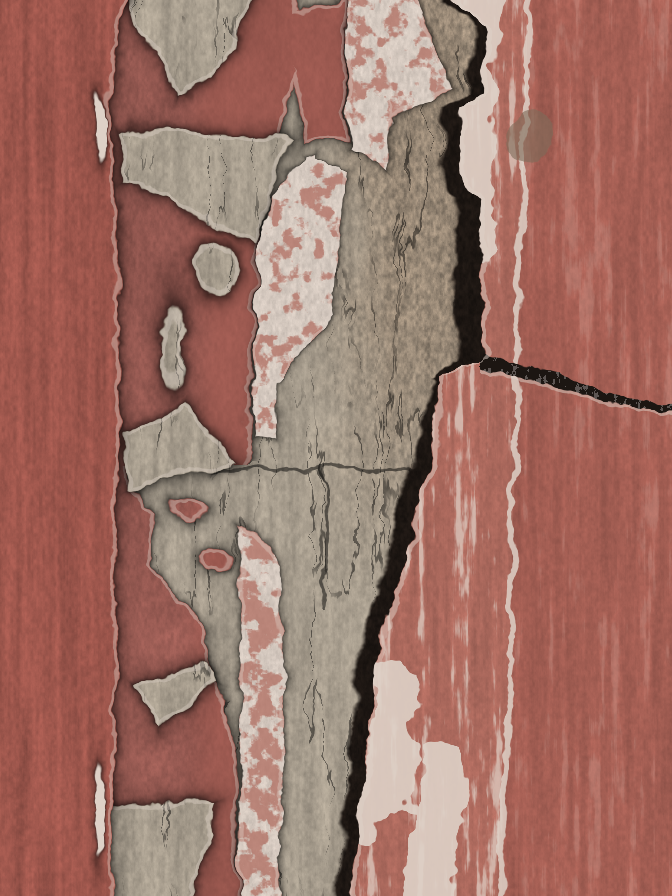
A WebGL 1 fragment shader for this texture:

```glsl
precision highp float;
uniform vec2 u_resolution;

const vec2 PANEL = vec2(5.76, 7.68);
const vec3 RED = vec3(.62, .34, .3);
const vec3 ROSE = vec3(.69, .43, .38);
const vec3 OLD_RED = vec3(.57, .34, .31);
const vec3 WOOD = vec3(.65, .61, .55);
const vec3 BARK = vec3(.49, .42, .35);
const vec3 CREAM = vec3(.87, .82, .78);
const vec3 DARK = vec3(.11, .085, .07);
const float RAGGED = .14;
const float SHADOW = .6;
float soft;

float hash(vec2 p) { return fract(sin(dot(p, vec2(127.1, 311.7))) * 43758.5); }

float noise(vec2 p) {
  vec2 i = floor(p), f = fract(p);
  f *= f * (3. - 2. * f);
  return mix(mix(hash(i), hash(i + vec2(1, 0)), f.x),
             mix(hash(i + vec2(0, 1)), hash(i + 1.), f.x), f.y);
}

float fbm(vec2 p) {
  float sum = 0., amp = .53;
  for (int i = 0; i < 4; i++) {
    sum += amp * noise(p);
    p = p * 2.03 + 17.3;
    amp *= .5;
  }
  return sum;
}

// Piecewise linear x along y
float path(float y, vec4 ys, vec4 xs) {
  vec3 t = clamp((y - ys.xyz) / (ys.yzw - ys.xyz), 0., 1.);
  return xs.x + dot(t, xs.yzw - xs.xyz);
}

float side(vec2 p, vec2 a, vec2 b) {
  vec2 e = normalize(b - a);
  return dot(p - a, vec2(e.y, -e.x));
}

// Convex quad with clockwise corners, y pointing down
float quad(vec2 p, vec4 ab, vec4 cd) {
  return max(max(side(p, ab.xy, ab.zw), side(p, ab.zw, cd.xy)),
             max(side(p, cd.xy, cd.zw), side(p, cd.zw, ab.xy)));
}

float oval(vec2 p, vec2 c, vec2 r) { return (length((p - c) / r) - 1.) * min(r.x, r.y); }
float fill(float d) { return 1. - smoothstep(-soft, soft, d); }
float line(float d, float w) { return 1. - smoothstep(w, w + 2. * soft, abs(d)); }

// Raised layer with a shadow around it and a pale rim
vec3 lay(vec3 base, vec3 top, float d, float depth) {
  base *= 1. - SHADOW * exp(-max(d, 0.) / depth);
  return mix(base, mix(top, CREAM, .4 * line(d + .02, .008)), fill(d));
}

void main() {
  vec2 uv = gl_FragCoord.xy / u_resolution;
  vec2 p = vec2(uv.x, 1. - uv.y) * PANEL;
  soft = .7 * PANEL.x / u_resolution.x;
  vec2 q = p + RAGGED * (vec2(fbm(p * 5.), fbm(p * 5. + 40.)) - .5);
  float y = q.y;
  float fine = fbm(p * vec2(40, 22));
  float blotch = fbm(p * vec2(3, 2) + 9.);
  float streak = fbm(p * vec2(18, .9) + 31.);

  // Bare wood, browner on its right flank
  vec3 wood = WOOD * (.74 + .3 * fbm(p * vec2(15, 1.3)) + .24 * fine);
  float rough = smoothstep(2.7, 3.8, p.x + .5 * blotch) * (1. - smoothstep(2.5, 5.5, y));
  wood = mix(wood, BARK * (.6 + fine), .6 * rough);
  wood *= 1. - .45 * line(fbm(q * vec2(7, .7)) - .48, .006) * smoothstep(.35, .6, blotch);
  float split = line(y - 4.02, .008) + line(q.x - 2.78, .008) * step(4., y) * step(y, 5.2);
  vec3 col = wood * (1. - .5 * min(split, 1.));

  // Old red coat
  float edge = y < 3.98 ? path(y, vec4(.6, 1.3, 2.1, 3.98), vec4(2.55, 2.35, 2.22, 2.12))
    : y < 5.4 ? path(y, vec4(4.1, 4.45, 4.85, 5.4), vec4(1.08, 1.32, 1.28, 1.78))
    : path(y, vec4(5.4, 5.8, 6.4, 7.68), vec4(1.78, 1.83, 2.02, 2.06));
  vec3 coat = OLD_RED * (.78 + .28 * blotch + .25 * fine);
  coat = mix(coat, RED, .5 * smoothstep(1.5, 1.9, q.x));
  float d = min(q.x - edge, oval(q, vec2(1.6, 4.36), vec2(.16, .1)));
  d = min(d, oval(q, vec2(1.85, 4.78), vec2(.14, .1)));
  d = min(d, quad(q, vec4(2.4, .1, 2.98, 0), vec4(2.98, 1.22, 2.6, 1.2)));
  col = lay(col, coat, d, .035);

  // Bare curled flaps
  d = quad(q, vec4(1.02, -.1, 2.2, -.1), vec4(1.95, .5, 1.53, .83));
  d = min(d, quad(q, vec4(1.04, 1.1, 2.5, 1.19), vec4(2.2, 2.1, 1.06, 1.55)));
  d = min(d, quad(q, vec4(1.05, 3.73, 1.57, 3.44), vec4(2.03, 3.97, 1.1, 4.2)));
  d = min(d, quad(q, vec4(1.18, 5.85, 1.8, 5.68), vec4(1.85, 5.85, 1.35, 6.25)));
  d = min(d, quad(q, vec4(.9, 6.88, 1.85, 6.9), vec4(1.65, 7.8, .9, 7.8)));
  d = min(d, oval(q, vec2(1.85, 2.3), vec2(.18, .24)));
  d = min(d, oval(q, vec2(1.48, 2.97), vec2(.1, .34)));
  col = lay(col, wood, d, .05);

  // Cream strips flecked with red
  float left = path(y, vec4(1.35, 1.7, 2.1, 3.7), vec4(2.6, 2.34, 2.22, 2.16));
  float right = path(y, vec4(1.35, 1.5, 2.7, 3.3), vec4(2.68, 2.95, 2.85, 2.36));
  d = max(left - q.x, max(q.x - right, abs(y - 2.55) - 1.22));
  d = min(d, quad(q, vec4(2.98, -.1, 3.5, -.1), vec4(3.33, 1.45, 3, 1.3)));
  d = min(d, quad(q, vec4(3.3, -.1, 3.55, -.1), vec4(3.85, .75, 3.35, 1.06)));
  right = path(y, vec4(4.5, 4.85, 5.9, 7.68), vec4(2.18, 2.38, 2.44, 2.4));
  d = min(d, max(max(2.06 - q.x, q.x - right), 4.52 - y));
  float fleck = smoothstep(.5, .66, fbm(p * 11.) + .1 * step(4.4, y));
  col = lay(col, mix(CREAM * (.86 + .2 * fine), ROSE, .75 * fleck), d, .025);

  // Left board with chips
  edge = path(y, vec4(0, .85, 2.3, 7.68), vec4(1.06, .94, 1.03, .97));
  d = min(oval(q, vec2(.85, 1.1), vec2(.06, .28)), oval(q, vec2(.85, 6.95), vec2(.05, .38)));
  vec3 board = lay(RED * (.72 + .32 * streak + .22 * fine), CREAM, d, .015);
  col = lay(col, board, q.x - edge, .045);

  // Dark gap
  edge = y < .92 ? path(y, vec4(0, .22, .8, .92), vec4(3.9, 4.18, 4.12, 3.93))
    : y < 3.1 ? path(y, vec4(.92, 1.45, 1.7, 3.1), vec4(3.93, 3.95, 4.12, 4.14))
    : y < 5. ? path(y, vec4(3.1, 3.22, 3.75, 5), vec4(4.14, 3.78, 3.72, 3.43))
    : path(y, vec4(5, 5.6, 6.5, 7.68), vec4(3.43, 3.22, 3.12, 3));
  float gap = y < 3.1 ? path(y, vec4(0, 1.2, 1.6, 3.1), vec4(.06, .15, .2, .23))
    : path(y, vec4(3.1, 3.25, 4.2, 7.68), vec4(.23, .04, .16, .11));
  d = edge - q.x;
  col = mix(col, DARK * (.6 + .8 * fine), 1. - smoothstep(-.02, .03, d - gap));

  // Right board, worn cream paint and pale seam
  float seam = 4.53 - .03 * p.y;
  float inner = step(p.x, seam);
  board = mix(RED, ROSE, .35 + .5 * inner) * (.78 + .26 * streak + .18 * fine);
  float wear = .6 * streak + .4 * fbm(p * vec2(16, 5));
  board = mix(board, CREAM, (.15 + .55 * inner) * smoothstep(.54, .68, wear));
  float worn = quad(q, vec4(3.8, -.2, 4.3, -.2), vec4(4.33, 2.2, 3.85, 2.2));
  worn = min(worn, quad(q, vec4(3.2, 5.7, 3.6, 5.75), vec4(3.55, 7, 2.9, 7.3)));
  worn = min(worn, quad(q, vec4(3.65, 6.4, 3.9, 6.45), vec4(3.98, 7.8, 3.4, 7.8)));
  board = mix(board, CREAM, .9 * fill(worn + .5 * blotch - .25));
  board = mix(board, CREAM, .85 * line(q.x - seam, .018));
  board = mix(board, BARK, .6 * fill(oval(q, vec2(4.55, 1.17), vec2(.2))));

  // Slanting fracture, narrowing rightward
  float along = (q.x - 4.12) / 1.64, width = mix(.06, .025, along);
  float across = y - 3.12 - .4 * along;
  board = mix(board, CREAM, .5 * line(across - width, .03) * step(0., along));
  board = mix(board, DARK + .25 * step(.62, fine), line(across, width) * step(0., along));
  col = mix(col, mix(board, CREAM, .5 * line(d + .025, .015)), fill(d));
  gl_FragColor = vec4(col, 1);
}
```
